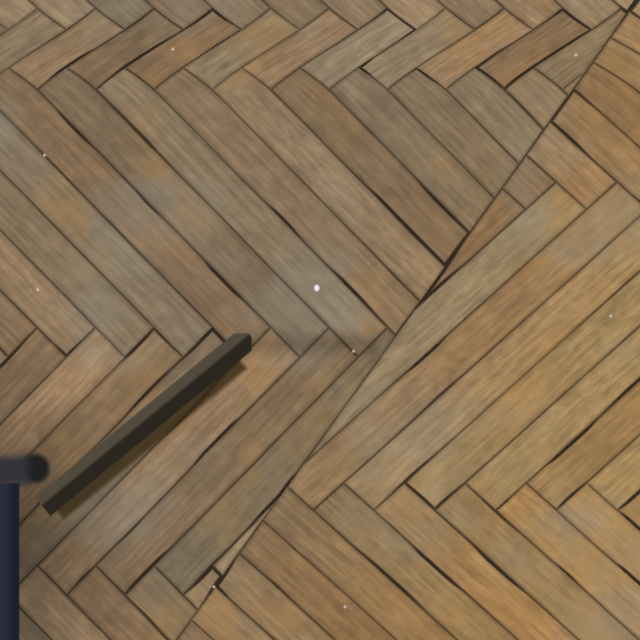
Give the GLSL for this texture, as a WebGL 1 fragment shader.

```glsl
precision highp float;
uniform vec2 u_resolution;

float hash(vec2 p) {
  return fract(sin(dot(p, vec2(127.1, 311.7))) * 43758.5453);
}

float noise(vec2 p) {
  vec2 i = floor(p), f = fract(p);
  f = f * f * (3.0 - 2.0 * f);
  return mix(mix(hash(i), hash(i + vec2(1, 0)), f.x),
             mix(hash(i + vec2(0, 1)), hash(i + vec2(1, 1)), f.x), f.y);
}

float fbm(vec2 p) {
  float sum = 0.0, amp = 0.5;
  for (int i = 0; i < 4; i++) {
    sum += amp * noise(p);
    p = p * 2.03 + 7.3;
    amp *= 0.5;
  }
  return sum;
}

float box(vec2 p, vec2 halfSize) {
  vec2 d = abs(p) - halfSize;
  return length(max(d, 0.0)) + min(max(d.x, d.y), 0.0);
}

float fill(float d, float blur) {
  return 1.0 - smoothstep(-blur, blur, d);
}

// Herringbone: diagonal cells grouped into rows of alternating direction
vec3 parquet(vec2 uv, float px) {
  float seam = (uv.x + 0.72 * uv.y - 0.996) / 1.23;
  bool right = seam > 0.0;
  float y = uv.y - 0.06 * smoothstep(0.15, 0.0, uv.y);
  vec2 pq = right
    ? vec2(0.9 * uv.x + y + 0.015, 0.9 * uv.x - y - 0.015) / 0.0855 + 0.35
    : vec2(1.02 * uv.x + y, 1.02 * uv.x - y) / 0.093 - 0.14;
  vec4 rows = right ? vec4(-9, -9, 8, 19) : vec4(0, 3, 12, 20);
  vec2 cell = floor(pq);
  float k = cell.x - cell.y;
  float row = dot(step(rows, vec4(k)), vec4(1));
  bool rising = mod(row, 2.0) > 0.5;
  float along = rising ? -pq.y : pq.x;
  float across = rising ? pq.x : pq.y;
  vec2 id = vec2(floor(across), row + (right ? 11.0 : 0.0));

  // Distance to the nearest plank edge
  float f = fract(across), g = fract(along);
  float edge = min(f, 1.0 - f);
  if (any(equal(rows, vec4(k)))) edge = min(edge, g);
  if (any(equal(rows, vec4(k + 1.0)))) edge = min(edge, 1.0 - g);
  edge = min(edge * 0.064, abs(seam));

  // Wood tone, warmer towards the right
  float warm = smoothstep(0.7, 1.45, uv.x + 0.6 * uv.y);
  float tone = hash(id + 3.1);
  vec3 wood = mix(vec3(0.53, 0.47, 0.38), vec3(0.62, 0.51, 0.34), warm);
  wood *= 0.9 + 0.22 * tone;
  wood = mix(wood, wood * vec3(1.05, 0.96, 0.9), hash(id + 8.7));

  // Grain, figure and worn patches
  vec2 grainPos = vec2(along, across) + id * 5.7;
  float grain = fbm(grainPos * vec2(1.3, 13.0));
  float figure = sin(40.0 * fbm(grainPos * vec2(0.5, 1.6)));
  wood *= 0.86 + 0.3 * grain + 0.025 * figure * step(0.5, tone);
  wood *= 0.91 + 0.18 * fbm(uv * 60.0);
  float patches = smoothstep(0.52, 0.75, fbm(uv * 8.0 + id * 0.6));
  wood = mix(wood, vec3(0.69, 0.52, 0.31), patches * (0.35 + 0.25 * warm));
  wood = mix(wood, vec3(0.58, 0.57, 0.52),
             0.35 * smoothstep(0.5, 0.75, fbm(uv * 6.0 + 31.0)));

  // Joints of uneven width and depth
  float wear = noise(uv * 9.0 + id);
  float open = smoothstep(0.72, 0.9, wear);
  float width = 0.0008 + 0.001 * wear + 0.0025 * open;
  float joint = fill(edge - width, px + 0.0008);
  wood *= 1.0 - 0.13 * smoothstep(0.008, 0.0, edge);
  return mix(wood, vec3(0.17, 0.14, 0.11), joint * (0.4 + 0.35 * wear + 0.2 * open));
}

void main() {
  float px = 0.7 / min(u_resolution.x, u_resolution.y);
  vec2 uv = gl_FragCoord.xy / u_resolution;
  uv.y = 1.0 - uv.y;
  vec3 color = parquet(uv, px);

  // Soft shade in the lower left corner and beside the bar
  color *= 1.0 - 0.35 * smoothstep(0.35, 0.0, length((uv - vec2(0.0, 0.85)) * vec2(1.4, 1.0)));
  color *= 1.0 - 0.2 * fill(box(uv - vec2(0.48, 0.537), vec2(0.1, 0.012)), 0.02);

  // Diagonal bar with its shadow
  vec2 rel = uv - vec2(0.229, 0.658);
  vec2 bar = vec2(dot(rel, vec2(0.772, -0.635)), dot(rel, vec2(0.635, 0.772)));
  color = mix(color, vec3(0.22, 0.17, 0.09),
              0.8 * fill(box(bar - vec2(-0.012, 0.022), vec2(0.185, 0.014)), 0.005));
  vec3 metal = mix(vec3(0.32, 0.29, 0.24), vec3(0.17, 0.15, 0.12),
                   smoothstep(-0.006, 0.001, bar.y));
  float barShape = max(box(bar, vec2(0.21, 0.019)), uv.x - 0.393);
  barShape = max(barShape, 0.521 - uv.y);
  color = mix(color, metal, fill(barShape, px + 0.001));

  // Dark post and its foot
  color = mix(color, vec3(0.13, 0.13, 0.13), fill(length(uv - vec2(0.055, 0.732)) - 0.022, 0.006));
  color = mix(color, vec3(0.2, 0.2, 0.22), fill(box(uv - vec2(0.0, 0.735), vec2(0.045, 0.022)), 0.012));
  float post = box(uv - vec2(0.0, 0.9), vec2(0.03, 0.145));
  color = mix(color, mix(vec3(0.11, 0.12, 0.18), vec3(0.17, 0.18, 0.23), smoothstep(0.03, 0.0, uv.x)),
              fill(post, px + 0.001));

  // Pale specks
  color = mix(color, vec3(0.92), fill(length((uv - vec2(0.495, 0.45)) * vec2(1.2, 1.0)) - 0.005, 0.002));
  vec2 speckCell = floor(uv * 5.0);
  vec2 speckPos = 0.2 + 0.6 * vec2(hash(speckCell), hash(speckCell + 4.0));
  float speck = length(fract(uv * 5.0) - speckPos) / 5.0 - 0.002;
  color = mix(color, vec3(0.78), fill(speck, 0.002) * step(0.8, hash(speckCell + 9.0)));
  gl_FragColor = vec4(color, 1.0);
}
```
